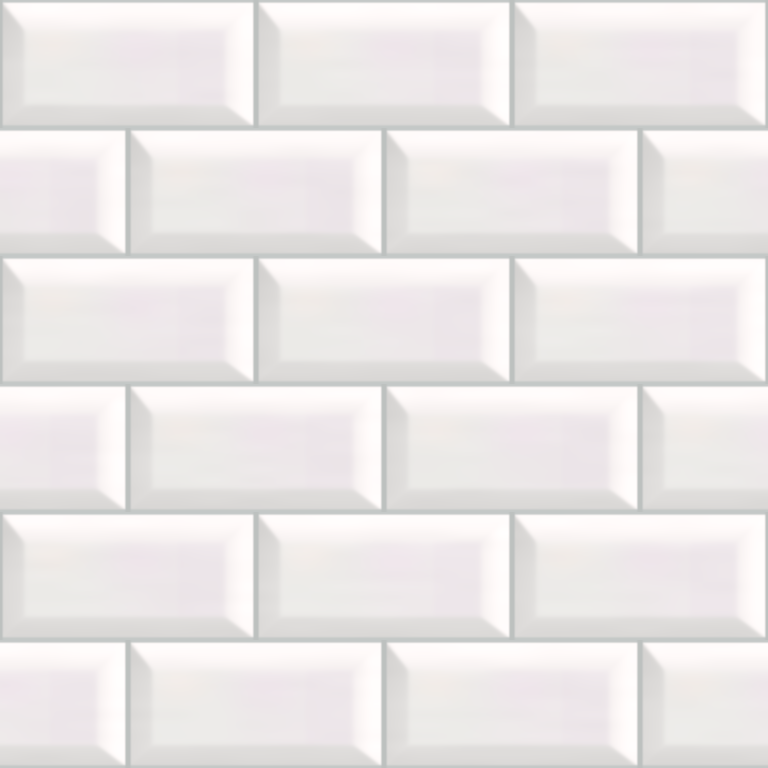
Give the GLSL for this pattern, as a three.js fragment shader.

```glsl
#define TILES vec2(3.0, 6.0)
#define BEVEL vec4(0.19, 0.24, 0.18, 0.235) // left, right, bottom, top
#define MITRE_SHARPNESS 26.0
#define JOINT_HALF 0.021
#define JOINT_SOFT 0.012
#define JOINT_COLOR vec3(0.75, 0.765, 0.76)
#define FACE_COLOR vec3(0.925, 0.920, 0.910)
#define LIGHT_COLOR vec3(0.995, 0.975, 0.972)
#define SHADE_COLOR vec3(0.860, 0.852, 0.845)
#define GLAZE_NOISE 0.012
#define TILE_VARIATION 0.005

varying vec2 vUv;

float hash(vec2 p) {
  vec3 q = fract(vec3(p.xyx) * 0.1031);
  q += dot(q, q.yzx + 33.33);
  return fract((q.x + q.y) * q.z);
}

// Value noise whose lattice wraps at the given period
float wrapNoise(vec2 uv, vec2 period) {
  vec2 p = uv * period;
  vec2 i = floor(p);
  vec2 f = fract(p);
  f = f * f * (3.0 - 2.0 * f);
  vec2 a = mod(i, period);
  vec2 b = mod(i + 1.0, period);
  return mix(mix(hash(a), hash(vec2(b.x, a.y)), f.x),
             mix(hash(vec2(a.x, b.y)), hash(b), f.x), f.y);
}

float blob(vec2 p, vec2 center, vec2 radius) {
  vec2 d = (p - center) / radius;
  return exp(-dot(d, d));
}

// Glazed face: neutral on the left, lilac on the right, warm at the upper left
vec3 faceColor(vec2 p) {
  vec3 color = FACE_COLOR;
  color += vec3(0.006, -0.010, 0.006) * smoothstep(0.5, 1.3, p.x);
  color += vec3(-0.004, -0.010, -0.002) * smoothstep(1.36, 1.42, p.x);
  color += vec3(0.020, 0.002, -0.002) * blob(p, vec2(0.42, 0.66), vec2(0.22, 0.14));
  color += vec3(0.006, -0.012, 0.006) * blob(p, vec2(1.05, 0.62), vec2(0.25, 0.16));
  return color + 0.012 * smoothstep(0.62, 0.78, p.y);
}

void main() {
  // Running bond: alternate rows move by half a tile
  vec2 grid = vUv * TILES;
  float row = floor(grid.y);
  grid.x += 0.5 * mod(row + 1.0, 2.0);
  vec2 id = mod(floor(grid), TILES);
  vec2 p = fract(grid) * vec2(2.0, 1.0);

  // Depth into each bevel: 0 at the tile edge, 1 at the face
  vec4 edge = vec4(p.x, 2.0 - p.x, p.y, 1.0 - p.y);
  vec4 depth = edge / BEVEL;
  float nearest = min(min(min(depth.x, depth.y), min(depth.z, depth.w)), 1.0);

  // Soft weights meet along the mitred corners and the face border
  vec4 weight = exp2(-MITRE_SHARPNESS * (depth - nearest));
  float faceWeight = exp2(-MITRE_SHARPNESS * (1.0 - nearest));
  float total = dot(weight, vec4(1.0)) + faceWeight;

  vec3 left = SHADE_COLOR + 0.025 * depth.x - 0.035 * smoothstep(0.4, 1.0, p.y);
  vec3 right = LIGHT_COLOR + 0.015 - 0.035 * smoothstep(0.3, 1.0, depth.y);
  vec3 bottom = SHADE_COLOR + 0.030 * depth.z - 0.012;
  vec3 top = LIGHT_COLOR + 0.012 - 0.035 * smoothstep(0.3, 1.0, depth.w);
  vec3 color = (left * weight.x + right * weight.y + bottom * weight.z
              + top * weight.w + faceColor(p) * faceWeight) / total;

  // Faint brushed glaze and tone differences between tiles
  color += GLAZE_NOISE * (wrapNoise(vUv, vec2(18.0, 72.0)) - 0.5);
  color += TILE_VARIATION * (hash(id + 7.0) - 0.5);

  // Thin joints, slightly darker on the upright sides
  vec2 gap = min(edge.xz, edge.yw);
  vec2 joint = 1.0 - smoothstep(JOINT_HALF - JOINT_SOFT, JOINT_HALF + JOINT_SOFT, gap);
  color = mix(color, JOINT_COLOR + 0.02, joint.y);
  color = mix(color, JOINT_COLOR - 0.01, joint.x);

  gl_FragColor = vec4(clamp(color, 0.0, 1.0), 1.0);
}
```
